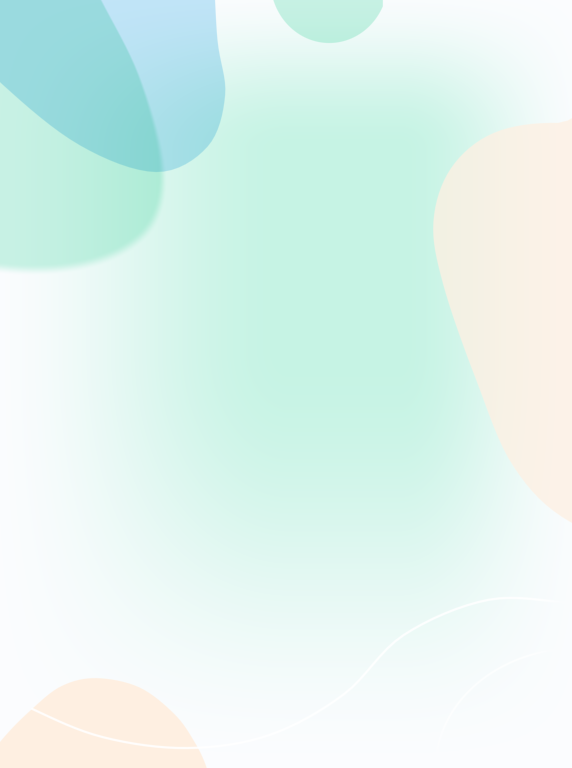
A Shadertoy shader for this background:

```glsl
const int N = 10;

// Distance to a Catmull-Rom curve; a closed curve is negative inside.
float splineDistance(vec2 p, vec2 k[N], bool closed) {
    float nearest = 1e3, side = 1.0;
    int spans = closed ? N : N - 3;
    vec2 a = k[1];
    for (int i = 0; i < spans; i++) {
        vec2 k0 = k[i], k1 = k[(i + 1) % N], k2 = k[(i + 2) % N], k3 = k[(i + 3) % N];
        for (int j = 1; j <= 8; j++) {
            float t = float(j) / 8.0;
            vec2 b = k1 + 0.5 * t * (k2 - k0 + t * (2.0 * k0 - 5.0 * k1 + 4.0 * k2 - k3
                   + t * (3.0 * (k1 - k2) + k3 - k0)));
            vec2 edge = b - a, w = p - a;
            vec2 gap = w - edge * clamp(dot(w, edge) / dot(edge, edge), 0.0, 1.0);
            nearest = min(nearest, dot(gap, gap));
            if ((a.y > p.y) != (b.y > p.y) && p.x < a.x + edge.x * w.y / edge.y) side = -side;
            a = b;
        }
    }
    return sqrt(nearest) * (closed ? side : 1.0);
}

float ellipseDistance(vec2 p, vec2 radius) {
    float k = length(p / radius);
    return k * (k - 1.0) / max(length(p / (radius * radius)), 1e-4);
}

float fill(float d, float softness) {
    return 1.0 - smoothstep(-softness, softness, d);
}

void mainImage(out vec4 fragColor, in vec2 fragCoord) {
    vec2 p = fragCoord / iResolution.xy * vec2(0.747, 1.0);
    float aa = 0.8 / iResolution.y;
    vec3 mintTint = vec3(0.797, 0.957, 0.90);
    vec3 blueTint = vec3(0.77, 0.905, 0.975);

    // Soft mint glow on near-white
    float glow = smoothstep(-0.026, 0.378, p.x) * (1.0 - smoothstep(0.521, 0.781, p.x))
               * smoothstep(-0.01, 0.544, p.y) * (1.0 - smoothstep(0.805, 1.026, p.y));
    vec3 color = mix(vec3(0.984, 0.988, 0.996), vec3(0.776, 0.953, 0.894), glow);

    // Blurred mint blob, softer toward its base
    vec2 mintBlob[N] = vec2[N](vec2(0.091, 1.078), vec2(0.132, 1.0), vec2(0.181, 0.902),
        vec2(0.211, 0.792), vec2(0.204, 0.72), vec2(0.163, 0.676), vec2(0.091, 0.652),
        vec2(0.0, 0.651), vec2(-0.104, 0.674), vec2(-0.104, 1.078));
    float blur = mix(0.008, 0.0015, smoothstep(0.65, 0.95, p.y));
    color *= mix(vec3(1.0), mintTint, fill(splineDistance(p, mintBlob, true), blur));

    // Blue blob
    vec2 blueBlob[N] = vec2[N](vec2(0.26, 1.156), vec2(0.277, 1.052), vec2(0.284, 0.948),
        vec2(0.294, 0.876), vec2(0.271, 0.809), vec2(0.204, 0.776), vec2(0.104, 0.811),
        vec2(0.0, 0.893), vec2(-0.104, 1.0), vec2(0.0, 1.195));
    color *= mix(vec3(1.0), blueTint, fill(splineDistance(p, blueBlob, true), aa));

    // Mint cap at the top, cut on its right
    float cap = max(ellipseDistance(p - vec2(0.43, 1.026), vec2(0.077, 0.082)), p.x - 0.5);
    color *= mix(vec3(1.0), mintTint, fill(cap, aa));

    // Peach blobs
    vec2 sideBlob[N] = vec2[N](vec2(0.833, 0.824), vec2(0.729, 0.84), vec2(0.645, 0.827),
        vec2(0.589, 0.781), vec2(0.566, 0.711), vec2(0.579, 0.629), vec2(0.622, 0.505),
        vec2(0.671, 0.392), vec2(0.747, 0.319), vec2(0.885, 0.271));
    color = mix(color, vec3(0.994, 0.94, 0.886), 0.77 * fill(splineDistance(p, sideBlob, true), aa));
    vec2 lowBlob[N] = vec2[N](vec2(-0.052, -0.035), vec2(0.0, 0.034), vec2(0.042, 0.077),
        vec2(0.081, 0.107), vec2(0.126, 0.117), vec2(0.182, 0.105), vec2(0.228, 0.07),
        vec2(0.254, 0.034), vec2(0.27, 0.0), vec2(0.28, -0.042));
    color = mix(color, vec3(0.996, 0.937, 0.882), fill(splineDistance(p, lowBlob, true), aa));

    // White wave and faint arc
    vec2 wave[N] = vec2[N](vec2(-0.039, 0.121), vec2(0.042, 0.077), vec2(0.135, 0.04),
        vec2(0.245, 0.026), vec2(0.352, 0.043), vec2(0.449, 0.096), vec2(0.527, 0.173),
        vec2(0.638, 0.219), vec2(0.747, 0.215), vec2(0.833, 0.211));
    float waveLine = fill(splineDistance(p, wave, false) - 0.0014, aa);
    color = mix(color, vec3(1.0), 0.9 * waveLine * (1.0 - smoothstep(0.7, 0.747, p.x)));
    float arc = abs(ellipseDistance(p - vec2(0.755, 0.0), vec2(0.186, 0.156)));
    float arcFade = smoothstep(0.0, 0.07, p.y) * (1.0 - smoothstep(0.69, 0.73, p.x));
    color = mix(color, vec3(1.0), 0.7 * arcFade * fill(arc - 0.0012, aa));

    fragColor = vec4(color, 1.0);
}
```
